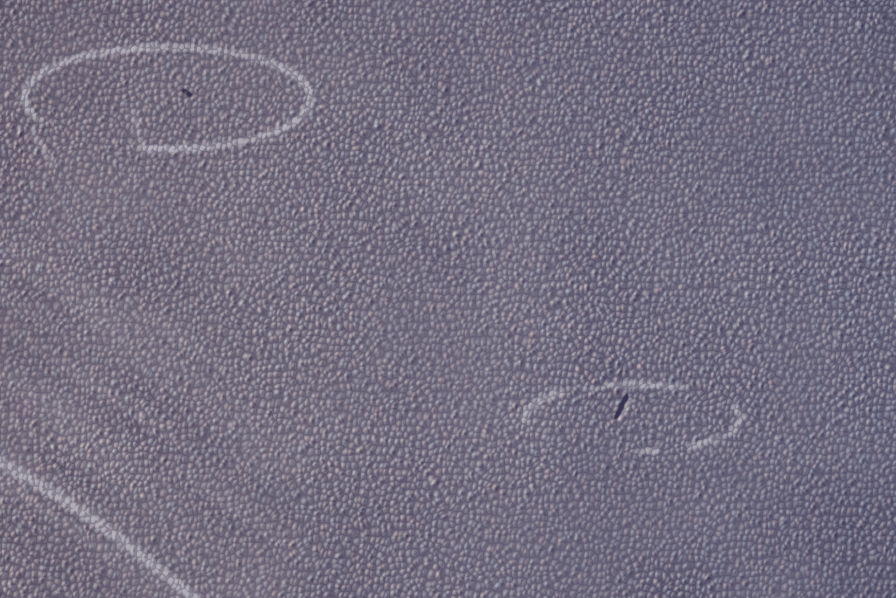
Give the GLSL for this texture, as a Shadertoy shader.

```glsl
#define GRAIN_COUNT 106.0
#define GRAIN_FOCUS 7.5
#define GRAIN_CONTRAST 0.68
#define GRAIN_WARP 0.006
#define CREASE_DEPTH 0.38
#define BASE_TONE 0.40
#define CHALK_STRENGTH 0.95
#define LIGHT_OFFSET vec2(-0.17, 0.07)
#define VALLEY_COLOR vec3(0.33, 0.31, 0.40)
#define PEAK_COLOR vec3(0.65, 0.63, 0.67)
#define CHALK_COLOR vec3(0.71, 0.70, 0.74)

vec3 hash3(vec2 p) {
    vec3 q = fract(p.xyx * vec3(0.1031, 0.1030, 0.0973));
    q += dot(q, q.yxz + 33.33);
    return fract((q.xxy + q.yzz) * q.zyx);
}

float valueNoise(vec2 p) {
    vec2 cell = floor(p), f = fract(p);
    f = f * f * (3.0 - 2.0 * f);
    float low = mix(hash3(cell).x, hash3(cell + vec2(1, 0)).x, f.x);
    float high = mix(hash3(cell + vec2(0, 1)).x, hash3(cell + vec2(1, 1)).x, f.x);
    return mix(low, high, f.y);
}

float fbm(vec2 p) {
    float sum = 0.0, weight = 0.5;
    for (int i = 0; i < 4; i++) {
        sum += weight * valueNoise(p);
        p = mat2(1.6, 1.2, -1.2, 1.6) * p + 7.3;
        weight *= 0.5;
    }
    return sum / 0.9375;
}

// Pebbled leather: packed grains, each lit on one side, with dark creases.
// x is the relief around zero, y is the warmth of the lit grains.
vec2 leatherGrain(vec2 p) {
    vec2 warp = vec2(valueNoise(p * 38.0), valueNoise(p * 38.0 + 51.0)) - 0.5;
    p = (p + GRAIN_WARP * warp) * GRAIN_COUNT;
    p = vec2(p.x - 0.14 * p.y, 0.82 * p.y);
    vec2 cell = floor(p), sum = vec2(0.0), nearest = vec2(9.0);
    for (int y = -1; y <= 1; y++)
    for (int x = -1; x <= 1; x++) {
        vec2 id = cell + vec2(x, y);
        vec3 rnd = hash3(id);
        vec2 r = p - id - 0.1 - 0.8 * rnd.xy;
        vec2 lit = r - LIGHT_OFFSET, shaded = r + LIGHT_OFFSET;
        float size = 0.5 + 0.6 * rnd.z;
        float glow = size * exp(-GRAIN_FOCUS * dot(lit, lit));
        float shadow = 0.55 * size * exp(-GRAIN_FOCUS * dot(shaded, shaded));
        sum += vec2(glow - shadow, glow * (fract(rnd.z * 17.0) - 0.5));
        float dist = length(r);
        nearest = dist < nearest.x ? vec2(dist, nearest.x) : vec2(nearest.x, min(nearest.y, dist));
    }
    float plateau = smoothstep(0.0, 0.5, nearest.y - nearest.x);
    return sum + vec2(CREASE_DEPTH * (plateau - 0.6) - 0.15, 0.0);
}

float segmentDistance(vec2 p, vec2 a, vec2 b) {
    vec2 ab = b - a;
    return length(p - a - ab * clamp(dot(p - a, ab) / dot(ab, ab), 0.0, 1.0));
}

float stroke(float dist, float width) {
    return 1.0 - smoothstep(0.2 * width, width, dist);
}

// Ellipse outline, left open between two angles.
float openEllipse(vec2 p, vec2 center, vec2 radius, vec2 gap, float width) {
    vec2 q = (p - center) / radius;
    float len = max(length(q), 0.001);
    float dist = abs(len - 1.0) * len / max(length(q / radius), 0.001);
    float angle = atan(q.y, q.x);
    float opening = smoothstep(gap.x - 0.15, gap.x + 0.1, angle)
                  * (1.0 - smoothstep(gap.y - 0.1, gap.y + 0.1, angle));
    return stroke(dist, width) * (1.0 - opening);
}

float chalkMarks(vec2 p) {
    float patchy = smoothstep(0.3, 0.55, valueNoise(p * 24.0 + 4.0));
    float large = openEllipse(p, vec2(0.28, 0.836), vec2(0.239, 0.085), vec2(-2.65, -1.78), 0.0100);
    float small = openEllipse(p, vec2(1.057, 0.301), vec2(0.180, 0.056), vec2(-2.95, -1.5), 0.0095);
    float tail = stroke(segmentDistance(p, vec2(0.052, 0.782), vec2(0.088, 0.725)), 0.011);
    float hook = stroke(segmentDistance(p, vec2(0.238, 0.760), vec2(0.222, 0.810)), 0.011);
    float bend = 0.012 * sin(p.x * 9.7);
    float line = stroke(segmentDistance(p - vec2(0.0, bend), vec2(-0.02, 0.24), vec2(0.325, 0.0)), 0.015);
    float faint = max(0.4 * max(tail, hook), 0.85 * small * patchy);
    return max(max(large * (0.75 + 0.25 * patchy), 0.9 * line), faint);
}

void mainImage(out vec4 fragColor, in vec2 fragCoord) {
    vec2 p = fragCoord / iResolution.y;
    float aspect = iResolution.x / iResolution.y;
    vec2 grain = leatherGrain(p);

    // Broad light falloff, mottling and soft creases
    vec2 fromGlow = (p - vec2(0.45, 0.45)) / vec2(aspect, 1.0);
    float tone = BASE_TONE + 0.07 - 0.26 * dot(fromGlow, fromGlow);
    tone += 0.19 * (fbm(p * 7.0) - 0.5);
    vec2 along = vec2(dot(p, vec2(0.82, -0.57)), dot(p, vec2(0.57, 0.82)));
    float corner = 1.0 - smoothstep(0.1, 0.6, length(p - vec2(0.1, 0.2)));
    tone += 0.22 * corner * (valueNoise(along * vec2(4.0, 55.0)) - 0.5);
    tone += GRAIN_CONTRAST * (0.8 + 0.4 * valueNoise(p * 9.0 + 20.0)) * grain.x;

    // Small cuts with a raised lip
    float cut = segmentDistance(p, vec2(1.031, 0.303), vec2(1.047, 0.336));
    float lip = segmentDistance(p, vec2(1.038, 0.300), vec2(1.054, 0.331));
    float nick = segmentDistance(p, vec2(0.308, 0.848), vec2(0.318, 0.841));
    tone += 0.5 * stroke(lip, 0.006) - 0.7 * stroke(cut, 0.006) - 0.7 * stroke(nick, 0.006);

    vec3 color = mix(VALLEY_COLOR, PEAK_COLOR, clamp(tone, -0.35, 1.35));
    color += vec3(0.05, -0.005, -0.025) * grain.y;
    color += vec3(0.010, 0.0, -0.008) * (1.0 - 2.0 * p.x / aspect);

    // Chalk catches mostly on the raised grains
    float catching = mix(0.45, 1.0, smoothstep(-0.35, 0.2, grain.x));
    color = mix(color, CHALK_COLOR, CHALK_STRENGTH * chalkMarks(p) * catching);
    fragColor = vec4(clamp(color, 0.0, 1.0), 1.0);
}
```
